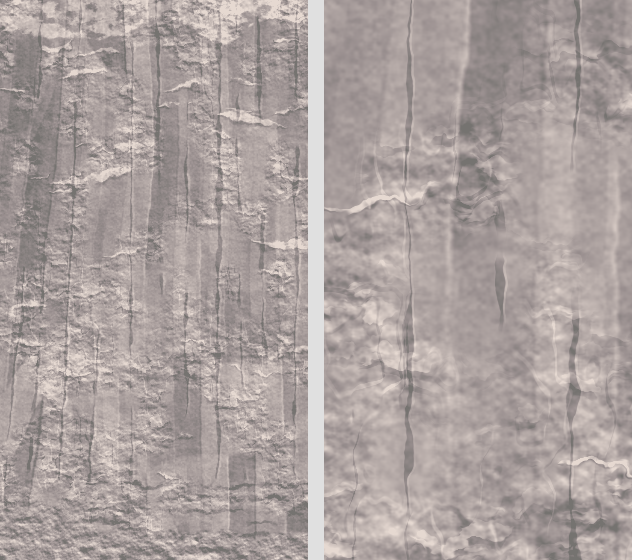
Left: the whole. Right: its middle third, enlarged.
A WebGL 2 fragment shader for this texture:

```glsl
#version 300 es
precision highp float;
// Weathered sandstone cliff: upright slabs, cracks, sunlit ledges, strata and rubble.
#define BASE_TONE 0.636
#define BROAD_CONTRAST 0.15
#define SLAB_CONTRAST 0.15
#define GRAIN 0.06
#define RELIEF 0.55
#define PLATE_LIGHT 0.10
#define CRACK_DEPTH 0.15
#define LEDGE_LIGHT 0.23
#define STRATA_TOP 0.142
#define RUBBLE_TOP 0.045
#define CRACK_COUNT 11

uniform vec2 u_resolution;
out vec4 fragColor;

float hash(vec2 p) {
  vec3 q = fract(p.xyx * 0.1031);
  q += dot(q, q.yzx + 33.33);
  return fract((q.x + q.y) * q.z);
}
// Value noise; a start near 1 turns it into flat blocks with narrow joins.
float blockNoise(vec2 p, float start) {
  vec2 i = floor(p), f = smoothstep(start, 1.0, fract(p));
  return mix(mix(hash(i), hash(i + vec2(1, 0)), f.x),
             mix(hash(i + vec2(0, 1)), hash(i + 1.0), f.x), f.y);
}
float noise(vec2 p) { return blockNoise(p, 0.0); }
float fbm(vec2 p) {
  float sum = 0.0, amp = 0.53;
  for (int i = 0; i < 4; i++) {
    sum += amp * noise(p);
    p = mat2(0.96, 0.28, -0.28, 0.96) * p * 2.1 + 17.3;
    amp *= 0.5;
  }
  return sum;
}
// Terraced height of the flaked surface.
float plates(vec2 p) {
  float h = 7.0 * fbm(p * vec2(15.0, 9.0) + 4.0) + 2.0 * blockNoise(p * vec2(34.0, 18.0), 0.8);
  return floor(h) + smoothstep(0.9, 1.0, fract(h));
}
// Small flat chips that catch the sun.
float chips(vec2 p) { return smoothstep(0.57, 0.64, fbm(p * vec2(36.0, 85.0) + 60.0)); }
// Tapering shelves: x is the sunlit top, y the shadow beneath.
vec2 ledges(vec2 p, vec2 grid, float chance, float thick, float seed, float px) {
  vec2 cell = floor(p * grid), result = vec2(0);
  for (int k = 0; k < 9; k++) {
    vec2 id = cell + vec2(k % 3, k / 3) - 1.0, key = id + seed;
    if (hash(key + 5.1) > chance) continue;
    vec2 d = p - (id + 0.15 + 0.7 * vec2(hash(key), hash(key + 9.7))) / grid;
    float size = hash(key + 21.3), u = d.x * grid.x / mix(0.2, 0.55, size);
    float taper = max(1.0 - u * u, 0.0) * (0.7 + 0.5 * u * sign(size - 0.5));
    float y = d.y - thick * ((hash(key + 31.9) - 0.3) * 1.8 * u * u + (hash(key + 43.0) - 0.5) * 1.6 * u);
    float t = thick * taper * mix(0.4, 1.0, size), side = smoothstep(-px, px, y);
    float top = side * (1.0 - smoothstep(t - px, t + px, y));
    float under = smoothstep(-0.5 * t - 2.0 * px, -px, y) * (1.0 - side);
    result = max(result, smoothstep(0.0, 0.2, taper) * vec2(top, under));
  }
  return result;
}
// Dark upright fissures (x) with a thin lit rim (y).
vec2 cracks(vec2 p, float px) {
  vec2 result = vec2(0);
  for (int i = 0; i < CRACK_COUNT; i++) {
    float k = float(i), y = p.y, main = i == 7 ? 1.0 : 0.0;
    float x = (k + 0.2 + 0.6 * hash(vec2(k, 3.0))) * 0.56 / float(CRACK_COUNT);
    x += 0.05 * (hash(vec2(k, 9.0)) - 0.5) * (y - 0.5) + 0.012 * (fbm(vec2(y * 14.0, k * 7.1)) - 0.5);
    float present = smoothstep(0.44, 0.54, fbm(vec2(y * 9.0, k * 3.3 + 8.0)) + 0.3 * main);
    float width = 0.009 * pow(fbm(vec2(y * 30.0, k + 40.0)), 2.5) * (0.7 + 0.7 * main);
    float d = p.x - x, dark = 1.0 - smoothstep(width - 0.5 * px, width + px, abs(d));
    float rim = 1.0 - smoothstep(0.5 * px, 1.6 * px, abs(d - width - 1.5 * px));
    result = max(result, present * vec2(dark, rim * noise(vec2(y * 60.0, k))));
  }
  return result;
}
void main() {
  float px = 1.0 / u_resolution.y;
  vec2 p = gl_FragCoord.xy * px, light = vec2(0.0012, 0.003);
  vec2 ragged = p + 0.02 * (vec2(fbm(p * 55.0), fbm(p * 55.0 + 50.0)) - 0.5);
  vec2 upright = mix(p, ragged, 0.25);
  upright.x -= 0.09 * (p.y - 0.4) * (1.0 - smoothstep(0.0, 0.26, p.x));
  float wall = smoothstep(-0.003, 0.003, ragged.y - STRATA_TOP);
  // Broad stains, upright slabs, streaks and grain
  float tone = BASE_TONE + BROAD_CONTRAST * (fbm(p * vec2(9.0, 5.0)) - 0.5);
  vec2 slab = upright * vec2(21.0, 5.0) + vec2(0.6, 1.6) * noise(upright * vec2(9.0, 4.0));
  float face = blockNoise(slab, 0.92);
  tone += SLAB_CONTRAST * (face - 0.5 + 0.9 * (face - blockNoise(slab + vec2(0.06, 0.015), 0.92)));
  tone += 0.07 * (blockNoise(slab * vec2(2.3, 2.7) + 9.0, 0.85) - 0.5);
  tone += 0.05 * (noise(upright * vec2(130.0, 9.0)) - 0.5) + GRAIN * (noise(p * 370.0) - 0.5);
  tone -= 0.055 * (1.0 - smoothstep(0.03, 0.06, upright.x));
  // Flaked relief and chips lit from above
  float rough = smoothstep(0.3, 0.65, noise(p * vec2(22.0, 18.0) + 80.0));
  vec2 fine = vec2(60.0, 75.0);
  float bumps = fbm(p * fine) - fbm((p + light) * fine);
  float edge = clamp(plates(upright) - plates(upright + light), -0.9, 1.0);
  tone += RELIEF * bumps * (0.35 + rough) + PLATE_LIGHT * edge * rough;
  float chip = chips(ragged);
  tone += rough * (0.10 * chip - 0.08 * chips(ragged + vec2(0.001, 0.005)) * (1.0 - chip));
  // Broken shelves, large to small, and the bright rim at the top
  vec2 shelf = ledges(ragged, vec2(5.0, 8.0), 0.34 * smoothstep(0.3, 0.6, p.y), 0.028, 3.0, px);
  shelf = max(shelf, ledges(ragged, vec2(11.0, 17.0), 0.34, 0.010, 60.0, px));
  shelf.x = max(shelf.x, smoothstep(0.0, 0.006, ragged.y - 1.07 + 0.15 * noise(vec2(p.x * 10.0, 2.0))));
  shelf *= smoothstep(0.3, 0.5, fbm(p * vec2(55.0, 80.0) + 30.0));
  tone += wall * (LEDGE_LIGHT * shelf.x * (0.7 + 0.4 * noise(p * 200.0)) - 0.11 * shelf.y);
  vec2 crack = cracks(upright, px) * wall;
  tone += 0.09 * crack.y - CRACK_DEPTH * crack.x;
  // Level beds along the foot
  float bed = (STRATA_TOP - ragged.y + 0.03 * (p.x - 0.3)) * 45.0 + 1.4 * noise(vec2(p.x * 7.0, 5.0)) - 0.7;
  float gap = abs(fract(bed + 0.5) - 0.5) / 45.0;
  float open = smoothstep(0.3, 0.55, noise(vec2(p.x * 15.0, floor(bed + 0.5) * 5.3)));
  tone += (1.0 - wall) * smoothstep(0.12, 0.17, p.x) * (0.07 * hash(floor(vec2(bed, ragged.x * 16.0)))
        - 0.035 - 0.15 * open * (1.0 - smoothstep(0.001, 0.001 + 2.0 * px, gap)));
  // Rubble slope
  float slope = RUBBLE_TOP + 0.04 * (1.0 - smoothstep(0.08, 0.2, p.x)) + 0.04 * (fbm(p * 20.0) - 0.5);
  float stones = 0.64 + 0.12 * (blockNoise(ragged * vec2(60.0, 95.0), 0.7) - 0.5) + 1.1 * bumps;
  tone = mix(stones, tone, smoothstep(-0.005, 0.005, ragged.y - slope));
  // Shadow, middle and sunlit stone
  vec3 mid = vec3(0.60, 0.56, 0.56);
  vec3 color = mix(vec3(0.46, 0.45, 0.44), mid, clamp((tone - 0.46) / 0.14, 0.0, 1.0));
  fragColor = vec4(mix(color, vec3(0.90, 0.85, 0.82), clamp((tone - 0.60) / 0.30, 0.0, 1.0)), 1.0);
}
```
